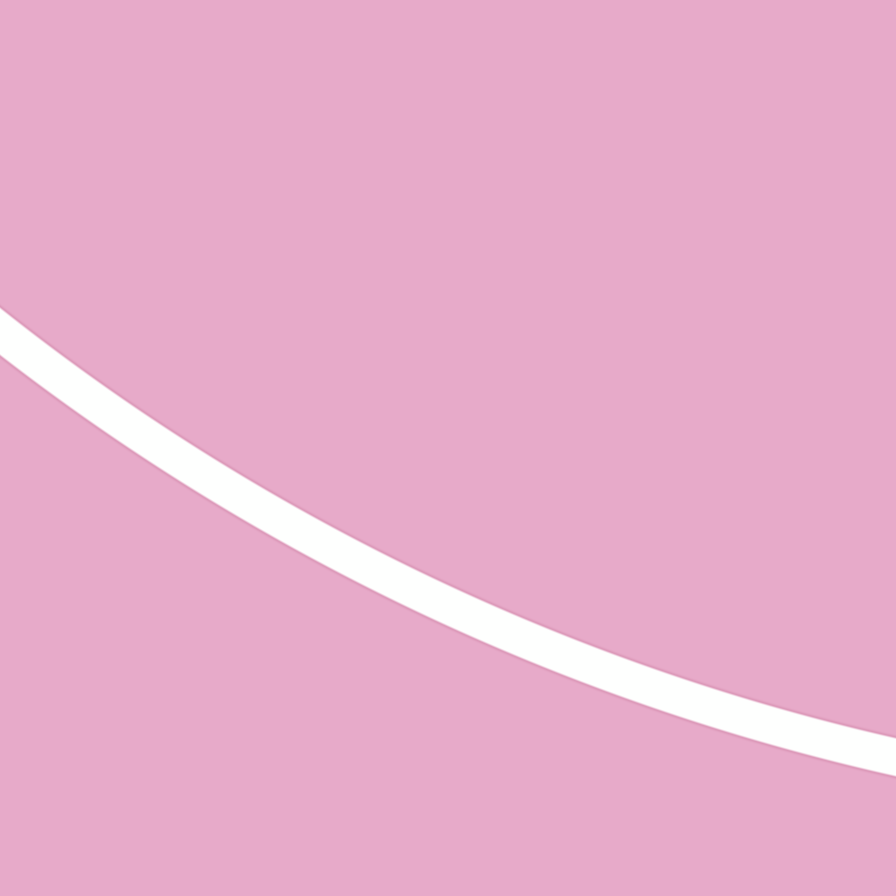
Give the GLSL for this background, as a Shadertoy shader.

```glsl
// A broad white arc sweeping down across a flat pink field.

// Signed distance to a circular ring with the given half width.
float ringDistance(vec2 point, vec2 center, float radius, float halfWidth) {
    return abs(length(point - center) - radius) - halfWidth;
}

void mainImage(out vec4 fragColor, in vec2 fragCoord) {
    vec2 uv = fragCoord / iResolution.xy;
    float edgeSoftness = max(0.0016, 0.75 / iResolution.y);

    // Flat pink field
    vec3 color = vec3(0.906, 0.667, 0.788);

    // Thin, deeper pink fringe hugging both sides of the arc
    float arc = ringDistance(uv, vec2(1.549, 2.600), 2.506, 0.0206);
    float fringe = exp(-pow((arc - 0.0012) / 0.0018, 2.0));
    color = mix(color, vec3(0.84, 0.56, 0.69), 0.65 * fringe);

    // White arc
    float coverage = 1.0 - smoothstep(-edgeSoftness, edgeSoftness, arc);
    color = mix(color, vec3(0.995, 1.0, 0.995), coverage);

    fragColor = vec4(color, 1.0);
}
```
